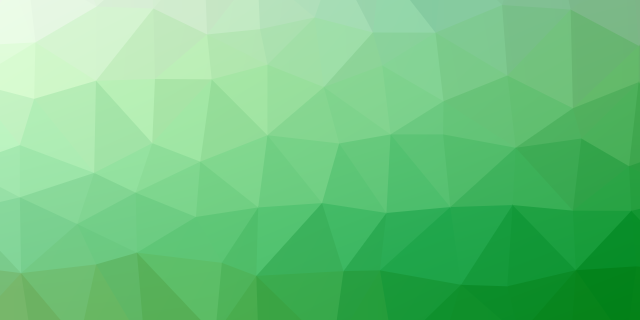
Write a WebGL 2 fragment shader that draws this background.

```glsl
#version 300 es
precision highp float;
// Low-poly background: a wavy lattice of vertices is split into triangles,
// each filled from a smooth colour field that runs from pale mint at the
// upper left to deep green at the lower right.

uniform vec2 u_resolution;
out vec4 fragColor;

const float TAU = 6.2831853;
const float COLUMNS = 11.0;
const float COLUMN_STEP = 0.19;
const float COLUMN_START = 0.047;
const int ROWS = 7;

// Row shapes from bottom to top: base (shift, height), then cosine waves
// given as (amplitude, cycles, phase).
const vec2 BASE[ROWS] = vec2[](vec2(0.03, -0.08), vec2(0.036, 0.154), vec2(0.015, 0.35),
    vec2(0.035, 0.539), vec2(0.035, 0.738), vec2(0.022, 0.925), vec2(0.02, 1.13));
const vec3 SWAY[ROWS] = vec3[](vec3(0.03, 4, 0), vec3(0.042, 5, -1.99), vec3(0.02, 1, 1.57),
    vec3(0.028, 3, -2.37), vec3(0.028, 1, -0.49), vec3(0.044, 1, -0.33), vec3(0.03, 4, 1));
const vec3 SWELL[ROWS] = vec3[](vec3(0.02, 2, 0), vec3(0.031, 1, 2.11), vec3(0.026, 4, -1.9),
    vec3(0.037, 1, -0.39), vec3(0.033, 1, 0.89), vec3(0.054, 3, 0.975), vec3(0.02, 2, 1));
const vec3 RIPPLE[ROWS] = vec3[](vec3(0.02, 5, 0), vec3(0.026, 3, -0.455), vec3(0.026, 5, -2.87),
    vec3(0.043, 5, -2.9), vec3(0.049, 5, -1.01), vec3(0.033, 2, 0.61), vec3(0.02, 5, 1));

float hash(vec2 p) {
    vec3 q = fract(vec3(p.xyx) * 0.1031);
    q += dot(q, q.yzx + 33.33);
    return fract((q.x + q.y) * q.z);
}

float wave(vec3 shape, float column) {
    return shape.x * cos(TAU / COLUMNS * shape.y * column + shape.z);
}

vec2 latticePoint(float column, int row) {
    float x = COLUMN_START + COLUMN_STEP * column + wave(SWAY[row], column);
    float y = -wave(SWELL[row], column) - wave(RIPPLE[row], column);
    return BASE[row] + vec2(x, y);
}

// Blend of four evenly spaced colours.
vec3 ramp(vec3 a, vec3 b, vec3 c, vec3 d, float t) {
    float s = clamp(t, 0.0, 1.0) * 3.0;
    vec3 blend = mix(a, b, min(s, 1.0));
    blend = mix(blend, c, clamp(s - 1.0, 0.0, 1.0));
    return mix(blend, d, clamp(s - 2.0, 0.0, 1.0));
}

// Five horizontal ramps blended upwards.
vec3 colourField(vec2 p) {
    float x = p.x * 0.5;
    float y = clamp(p.y, 0.0, 1.0) * 4.0;
    vec3 ground = ramp(vec3(0.46, 0.71, 0.41), vec3(0.32, 0.69, 0.32),
                       vec3(0.06, 0.57, 0.18), vec3(0.0, 0.48, 0.06), x);
    vec3 low = ramp(vec3(0.49, 0.82, 0.58), vec3(0.35, 0.77, 0.45),
                    vec3(0.13, 0.66, 0.31), vec3(0.04, 0.57, 0.17), x);
    vec3 middle = ramp(vec3(0.66, 0.92, 0.70), vec3(0.54, 0.86, 0.58),
                       vec3(0.36, 0.77, 0.46), vec3(0.20, 0.64, 0.28), x);
    vec3 high = ramp(vec3(0.85, 0.99, 0.82), vec3(0.68, 0.91, 0.66),
                     vec3(0.50, 0.82, 0.56), vec3(0.36, 0.70, 0.38), x);
    vec3 sky = ramp(vec3(0.94, 0.98, 0.93), vec3(0.80, 0.92, 0.79),
                    vec3(0.53, 0.81, 0.64), vec3(0.48, 0.70, 0.52), x);
    vec3 colour = mix(ground, low, min(y, 1.0));
    colour = mix(colour, middle, clamp(y - 1.0, 0.0, 1.0));
    colour = mix(colour, high, clamp(y - 2.0, 0.0, 1.0));
    return mix(colour, sky, clamp(y - 3.0, 0.0, 1.0));
}

float cross2(vec2 a, vec2 b) {
    return a.x * b.y - a.y * b.x;
}

float edgeDistance(vec2 p, vec2 a, vec2 b) {
    return cross2(b - a, p - a) / length(b - a);
}

// Facet colour premultiplied by its smooth coverage.
vec4 facet(vec2 p, vec2 a, vec2 b, vec2 c, float pixel, float seed) {
    float facing = sign(cross2(b - a, c - a));
    float inside = min(facing * edgeDistance(p, a, b),
        min(facing * edgeDistance(p, b, c), facing * edgeDistance(p, c, a)));
    float cover = clamp(inside / pixel + 0.5, 0.0, 1.0);
    vec2 centre = (a + b + c) / 3.0;
    vec3 colour = colourField(mix(centre, p, 0.15)) + (seed - 0.5) * 0.035;
    return vec4(colour, 1.0) * cover;
}

void main() {
    vec2 p = gl_FragCoord.xy / u_resolution * vec2(2.0, 1.0);
    float pixel = 1.0 / u_resolution.y;
    float nearest = floor((p.x - COLUMN_START) / COLUMN_STEP);
    vec4 sum = vec4(colourField(p), 1.0) * 0.001;

    // Split each nearby cell along its shorter diagonal.
    for (int row = 0; row < ROWS - 1; row++) {
        for (float k = -2.0; k <= 1.0; k++) {
            float column = nearest + k;
            vec2 a = latticePoint(column, row);
            vec2 b = latticePoint(column + 1.0, row);
            vec2 c = latticePoint(column + 1.0, row + 1);
            vec2 d = latticePoint(column, row + 1);
            float seed = hash(vec2(column + 20.0, float(row) + 7.0));
            bool rising = distance(a, c) < distance(b, d);
            sum += facet(p, a, b, rising ? c : d, pixel, seed);
            sum += facet(p, c, d, rising ? a : b, pixel, 1.0 - seed);
        }
    }
    fragColor = vec4(sum.rgb / sum.a, 1.0);
}
```
